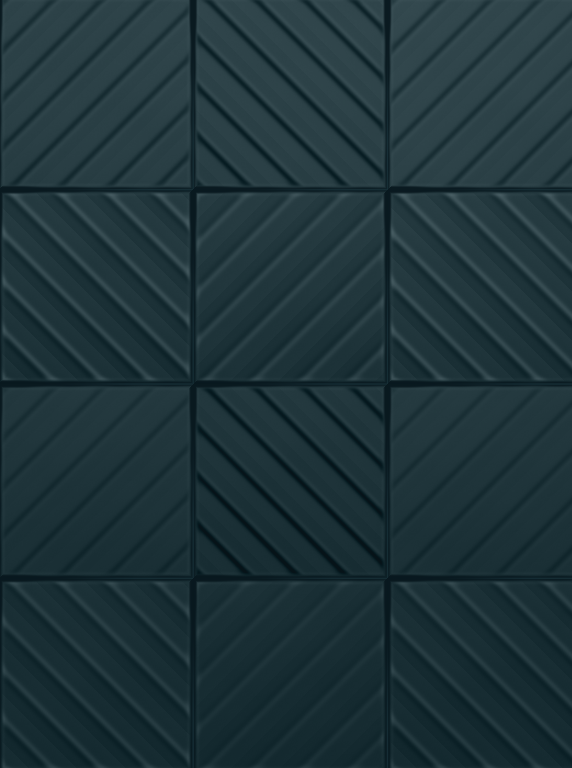
Reproduce this pattern procedurally as a WebGL 1 fragment shader.

```glsl
precision highp float;
// Satin dark teal wall tiles, three by four, with diagonal bevelled ribs in alternating directions.
uniform vec2 u_resolution;

float hash(vec2 p) {
  return fract(sin(dot(p, vec2(127.1, 311.7))) * 4375.85);
}

// Bell-shaped falloff around a centre line
float bell(float x, float width) {
  return exp(-x * x / (width * width));
}

// Faint uneven glaze from layered sines
float glaze(vec2 p) {
  return sin(p.x * 9.0 + 2.0 * sin(p.y * 7.0)) * 0.6
       + sin(p.y * 23.0 + 1.5 * sin(p.x * 17.0)) * 0.4;
}

void main() {
  // Canvas units: height is one, y runs downwards
  vec2 p = vec2(gl_FragCoord.x, u_resolution.y - gl_FragCoord.y) / u_resolution.y;
  vec2 grid = (p + vec2(0.0015, 0.006)) / 0.253;
  vec2 cell = floor(grid);
  vec2 q = fract(grid);
  float pixel = 1.0 / (0.253 * u_resolution.y);

  // Checkerboard of rib directions; odd rows catch the light
  float falling = mod(cell.x + cell.y, 2.0);
  float lit = mod(cell.y, 2.0);
  float lower = step(2.0, cell.y);
  float strength = mix(mix(0.6, 0.3, lower), mix(1.0, mix(0.9, 0.7, lit), lower), falling);

  // Signed distance to the nearest of the evenly spaced grooves
  float across = q.x - mix(1.0 - q.y, q.y, falling);
  float phase = fract((across - 0.05) * 4.0 + 0.5) - 0.5;
  float groove = phase * 0.1768;

  // Distance to the tile border, where the grooves flare open
  vec2 border = min(q, 1.0 - q);
  float edge = min(border.x, border.y);
  float flare = 1.0 - smoothstep(0.005, 0.055, edge);
  float inside = smoothstep(0.008, 0.03, edge);

  // Satin face: light falls from the top, right of centre
  float light = 0.253 - 0.085 * smoothstep(0.0, 1.0, p.y) - 0.025 * lit * (1.0 - lower);
  light += 0.018 * bell(p.x - 0.46, 0.3) * (1.0 - p.y);
  light += 0.012 * (hash(cell + 3.0) - 0.5) + 0.012 * (0.5 - q.y);
  light += 0.003 * glaze(p * 3.0);
  light += 0.004 * (hash(floor(p * 700.0)) - 0.5);

  // Each rib tilts slightly from one groove to the next
  light += strength * phase * mix(-0.012, 0.026, lit) * inside;

  // Shadowed grooves with a thin bright lip
  float width = 0.013 + 0.012 * flare + 0.5 * pixel;
  float shade = -0.135 * bell(groove, width) + 0.035 * bell(groove - 0.026, 0.011);
  // Lit grooves with a soft shadow beside them
  float gleam = 0.095 * bell(groove, width) - 0.05 * bell(groove + 0.027, 0.018);
  light += strength * mix(shade, gleam, lit) * inside;

  // Pillowed rim, with small glints where ribs meet it
  light += 0.022 * bell(edge - 0.024, 0.008);
  light += 0.05 * flare * bell(phase, 0.16) * mix(0.3, 1.0, lit) * inside;
  light -= 0.035 * bell(edge, 0.018);

  vec3 color = vec3(light - 0.083, light, light + 0.023);

  // Dark joints taper along every tile and pinch between the ribs
  float run = border.x < border.y ? q.y : q.x;
  float taper = pow(1.0 - run, 4.0) + 0.3 * bell(fract(run * 4.0) - 0.5, 0.3);
  float jointWidth = 0.007 + 0.009 * taper;
  float joint = 1.0 - smoothstep(jointWidth - pixel, jointWidth + pixel + 0.004, edge);
  color = mix(color, vec3(0.03, 0.09, 0.115), joint * 0.92);

  // Hairline of reflected light in the middle of the joint
  color += vec3(0.05, 0.08, 0.085) * bell(edge, 0.003 + 0.3 * pixel) * smoothstep(0.2, 0.8, run);

  gl_FragColor = vec4(clamp(color, vec3(0.025, 0.075, 0.095), vec3(1.0)), 1.0);
}
```
